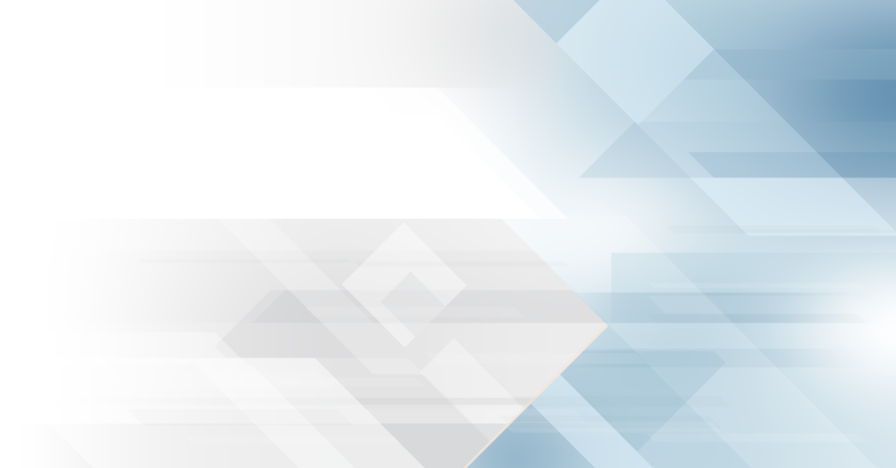
Reproduce this background procedurally as a Shadertoy shader.

```glsl
const float ASPECT = 1.92;
const int STREAKS = 18;
const float STREAK_STRENGTH = 0.10;
const vec3 WHITE = vec3(1.0);
const vec3 GREY = vec3(0.855, 0.855, 0.86);
const vec3 SHADOW = vec3(0.77, 0.775, 0.785);
const vec3 WARM = vec3(0.95, 0.90, 0.85);
const vec3 PALE = vec3(0.85, 0.905, 0.935);
const vec3 ICE = vec3(0.87, 0.94, 0.975);
const vec3 TEAL = vec3(0.69, 0.81, 0.865);
const vec3 STEEL = vec3(0.56, 0.70, 0.785);
const vec3 DEEP = vec3(0.38, 0.56, 0.69);

float hash(float n) {
    n = fract(n * 0.1031);
    n *= n + 33.33;
    return fract(n * (n + n));
}

// Antialiased step: 1 where t exceeds edge
float above(float t, float edge) {
    float w = 1.0 / iResolution.y;
    return smoothstep(edge - w, edge + w, t);
}

float band(float t, float low, float high) {
    return above(t, low) * (1.0 - above(t, high));
}

float glow(vec2 p, vec2 centre, vec2 radius) {
    vec2 d = (p - centre) / radius;
    return exp(-dot(d, d));
}

// Soft blue field on the right, fading to white on the left
vec3 blueField(vec2 p) {
    vec3 c = mix(WHITE, PALE, smoothstep(0.95, 1.35, p.x));
    c = mix(c, GREY, 0.55 * glow(p, vec2(1.09, 0.06), vec2(0.20, 0.16)));
    c = mix(c, TEAL, 0.75 * glow(p, vec2(1.48, 0.12), vec2(0.28, 0.24)));
    c = mix(c, DEEP, 0.95 * glow(p, vec2(1.95, 0.20), vec2(0.36, 0.25)));
    c = mix(c, TEAL, 0.85 * glow(p, vec2(1.46, 0.72), vec2(0.27, 0.16)));
    c = mix(c, TEAL, 0.65 * glow(p, vec2(1.50, 0.98), vec2(0.30, 0.22)));
    c = mix(c, STEEL, 0.90 * glow(p, vec2(1.10, 0.98), vec2(0.19, 0.18)));
    c = mix(c, WHITE, 0.65 * glow(p, vec2(1.28, 0.49), vec2(0.20, 0.15)));
    return c;
}

// Bars and diagonal bands over the blue field; u and v run along the diagonals
vec3 bluePanels(vec3 c, vec2 p, float u, float v) {
    c = mix(c, STEEL, 0.40 * band(p.y, 0.105, 0.17) * above(v, 1.635));
    c = mix(c, STEEL, 0.22 * band(p.y, 0.26, 0.38) * above(v, 1.62));
    c = mix(c, DEEP, 0.28 * band(p.y, 0.325, 0.38) * above(u, 1.15));
    c = mix(c, STEEL, 0.55 * above(u, 1.10) * (1.0 - above(v, 1.285)));
    c = mix(c, PALE, 0.35 * band(p.y, 0.38, 0.505) * above(u, 1.10));

    float ribbon = band(u, 1.10, 1.425) * (1.0 - above(p.y, 0.503));
    c = mix(c, ICE, ribbon * (0.28 + 0.27 * above(p.y, 0.38)));
    c = mix(c, ICE, 0.35 * ribbon * above(v, 1.285) * (1.0 - above(v, 1.635)));

    float fade = smoothstep(1.15, 1.38, p.x) * (1.0 - smoothstep(1.65, 1.92, p.x));
    c = mix(c, TEAL, 0.35 * band(p.y, 0.54, 0.69) * above(p.x, 1.31));
    c = mix(c, STEEL, 0.42 * band(p.y, 0.625, 0.69) * fade);
    c = mix(c, STEEL, 0.25 * band(p.y, 0.745, 0.785) * fade);
    c = mix(c, WHITE, 0.16 * band(u, 0.61, 0.88) * above(p.y, 0.46));
    c = mix(c, STEEL, 0.25 * band(v, 2.0, 2.33) * band(u, 0.40, 0.78) * above(p.y, 0.75));
    c = mix(c, ICE, 0.55 * band(u, 0.275, 0.40) * above(p.y, 0.79));
    return mix(c, WHITE, 0.95 * glow(p, vec2(1.94, 0.70), vec2(0.23, 0.15)));
}

// Grey arrow panel with its lattice of translucent tiles
vec3 greyPanel(vec2 p, float u, float v) {
    float depth = smoothstep(0.05, 0.75, p.x);
    vec3 c = mix(WHITE, GREY, depth * mix(0.50, 0.75, smoothstep(0.47, 0.70, p.y)));
    c = mix(c, WHITE, 0.30 * above(u, 0.11) * smoothstep(0.7, 1.2, p.x));
    c = mix(c, SHADOW, 0.10 * depth * band(p.y, 0.535, 0.69));
    c = mix(c, SHADOW, 0.26 * depth * band(p.y, 0.62, 0.69) * above(v, 1.23));
    c = mix(c, SHADOW, 0.22 * band(u, -0.28, 0.11) * band(v, 1.20, 1.70) * band(p.y, 0.62, 0.765));
    c = mix(c, WHITE, 0.42 * band(u, 0.125, 0.39) * band(v, 1.34, 1.61));
    c = mix(c, SHADOW, 0.20 * band(u, 0.17, 0.30) * band(v, 1.46, 1.61));
    c = mix(c, WHITE, 0.30 * band(u, 0.105, 0.25) * band(v, 1.695, 2.0));
    c = mix(c, WHITE, 0.25 * band(u, 0.0, 0.11) * (1.0 - above(p.y, 0.80)));
    c = mix(c, WHITE, 0.35 * band(p.y, 0.71, 0.78) * (1.0 - above(u, -0.25)));
    c = mix(c, SHADOW, 0.25 * depth * band(p.y, 0.85, 0.865));
    c = mix(c, SHADOW, 0.36 * smoothstep(0.0, 0.45, p.x) * above(p.y, 0.905));
    c = mix(c, WHITE, 0.50 * above(p.y, 0.765) * band(u, -0.80, -0.09) * above(p.x, 0.05));
    c = mix(c, WHITE, 0.35 * band(u, -0.36, -0.24) * above(p.y, 0.78));
    return mix(c, WARM, 0.8 * band(v, 1.992, 2.0) * above(p.y, 0.69));
}

void mainImage(out vec4 fragColor, in vec2 fragCoord) {
    // Canvas height is one unit; p.y grows downwards
    vec2 p = fragCoord / iResolution.xy;
    p = vec2(p.x * ASPECT, 1.0 - p.y);
    float u = p.x - p.y;
    float v = p.x + p.y;

    vec3 c = bluePanels(blueField(p), p, u, v);

    // Upper left haze and the white arrow band
    float haze = smoothstep(0.25, 0.95, p.x) * (1.0 - smoothstep(0.95, 1.2, p.x));
    c = mix(c, GREY, 0.22 * haze * (1.0 - above(p.y, 0.1875)));
    float arrow = band(p.y, 0.1875, 0.4675) * (1.0 - above(u, 0.75));
    c = mix(c, WHITE, arrow * mix(0.65, 1.0, above(p.y, 0.245) * (1.0 - above(u, 0.69))));

    float panel = above(p.y, 0.4675) * (1.0 - above(u, 0.6075)) * (1.0 - above(v, 2.0));
    c = mix(c, greyPanel(p, u, v), panel);

    // Faint scattered streaks with slanted ends
    for (int i = 0; i < STREAKS; i++) {
        float n = float(i) * 4.0 + 1.0;
        float top = mix(0.48, 0.96, hash(n));
        float start = mix(0.2, 1.6, hash(n + 1.0));
        float streak = band(p.y, top, top + mix(0.006, 0.04, hash(n + 2.0)));
        streak *= band(u + top, start, start + 0.45);
        vec3 tint = hash(n + 3.0) > 0.4 ? WHITE : c * 0.85;
        c = mix(c, tint, STREAK_STRENGTH * streak);
    }
    fragColor = vec4(c, 1.0);
}
```
